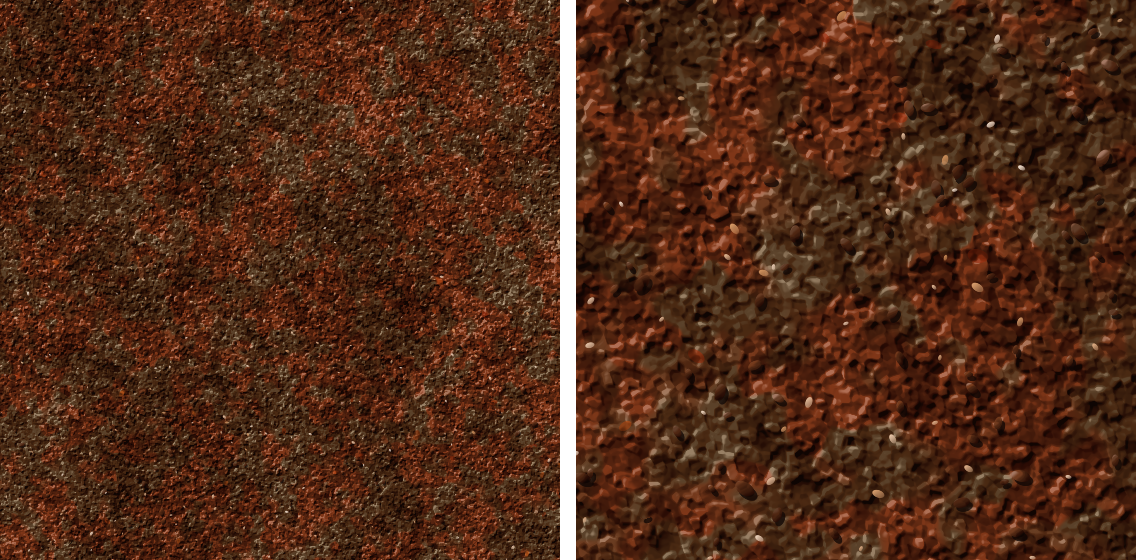
Left: the whole. Right: its middle third, enlarged.
Reproduce this texture procedurally as a WebGL 1 fragment shader.

```glsl
precision highp float;
uniform vec2 u_resolution;

const vec2 LIGHT = vec2(-0.6, 0.8);

vec3 hash3(vec2 p) {
  vec3 q = fract(p.xyx * vec3(0.1031, 0.1030, 0.0973));
  q += dot(q, q.yxz + 33.33);
  return fract((q.xxy + q.yzz) * q.zyx);
}

// Soft cellular noise: random cell tones blended by distance, centred on zero
float cellNoise(vec2 p) {
  vec2 cell = floor(p);
  float total = 0.0, weights = 0.0;
  for (int y = -1; y <= 1; y++) {
    for (int x = -1; x <= 1; x++) {
      vec2 id = cell + vec2(x, y);
      vec3 rnd = hash3(id);
      vec2 d = id + rnd.xy - p;
      float w = exp(-8.0 * dot(d, d));
      total += w * rnd.z;
      weights += w;
    }
  }
  return total / (weights + 0.0001) - 0.5;
}

// Sparse turned ovals: x = coverage, y = side facing the light, z = random
vec3 scatter(vec2 uv, float scale, float density, float radius) {
  vec2 p = uv * scale;
  vec2 cell = floor(p);
  float blur = scale / u_resolution.y;
  vec3 found = vec3(0.0);
  for (int y = -1; y <= 1; y++) {
    for (int x = -1; x <= 1; x++) {
      vec2 id = cell + vec2(x, y);
      vec3 place = hash3(id + 17.0);
      vec3 form = hash3(id + 251.0);
      vec2 d = p - id - place.xy;
      float c = cos(form.x * 6.283), s = sin(form.x * 6.283);
      vec2 turned = vec2(c * d.x + s * d.y, c * d.y - s * d.x);
      float size = radius * scale * mix(0.5, 1.2, form.y * form.y);
      float edge = length(turned * vec2(0.75, 1.25)) - size;
      float cover = (1.0 - smoothstep(-0.6 * blur, 0.6 * blur, edge)) * step(place.z, density);
      if (cover > found.x) found = vec3(cover, dot(d, LIGHT) / size, form.z);
    }
  }
  return found;
}

float grainHeight(vec2 uv) {
  return 0.5 * cellNoise(uv * 112.0) + 0.5 * cellNoise(uv * 233.0 + 7.3);
}

// Soil colour from deep shadow to pale dust
vec3 soilColor(float tone, float rust) {
  vec3 bright = mix(vec3(0.38, 0.24, 0.16), vec3(0.46, 0.23, 0.11), rust);
  vec3 c = mix(vec3(0.06, 0.02, 0.01), vec3(0.16, 0.05, 0.02), smoothstep(-0.25, 0.05, tone));
  c = mix(c, vec3(0.24, 0.11, 0.05), smoothstep(0.02, 0.3, tone));
  c = mix(c, vec3(0.31, 0.15, 0.07), smoothstep(0.3, 0.54, tone));
  c = mix(c, bright, smoothstep(0.54, 0.82, tone));
  return mix(c, vec3(0.64, 0.47, 0.39), smoothstep(0.9, 1.25, tone));
}

void main() {
  vec2 uv = gl_FragCoord.xy / u_resolution.y;

  // Broad stains and clumps
  float stain = cellNoise(uv * 4.0 + 3.1) + 0.7 * cellNoise(uv * 11.0 + 9.7);
  float clump = cellNoise(uv * 31.0 + 5.2);
  float hue = cellNoise(uv * 17.0 + 41.0) + cellNoise(uv * 58.0 + 13.0);

  // Side-lit grain
  float height = grainHeight(uv);
  float relief = height - grainHeight(uv + LIGHT * 0.0025);
  float tone = 0.5 + 1.1 * height + 1.15 * relief + 0.28 * stain + 0.3 * clump;
  float rust = smoothstep(-0.25, 0.3, hue);
  vec3 color = soilColor(tone, rust);
  color *= mix(vec3(0.93, 1.07, 1.02), vec3(1.08, 0.92, 0.84), rust);

  // Red and orange flecks
  vec3 fleck = scatter(uv + 0.003 * vec2(clump, hue), 24.0, 0.12, 0.006);
  vec3 ember = mix(vec3(0.55, 0.12, 0.03), vec3(0.72, 0.33, 0.08), fleck.z);
  color = mix(color, ember * (0.8 + height), 0.6 * fleck.x);

  // Pebbles with cast shadows, denser in the dark stains
  float density = 0.16 - 0.2 * stain;
  vec3 shadow = scatter(uv + LIGHT * 0.003, 62.0, density, 0.004);
  vec3 pebble = scatter(uv, 62.0, density, 0.004);
  color = mix(color, vec3(0.05, 0.02, 0.015), 0.75 * shadow.x);
  vec3 stone = soilColor(0.45 + 0.5 * pebble.y + 0.3 * (pebble.z - 0.5) + 0.8 * height, rust);
  color = mix(color, stone, pebble.x);

  // Pale mineral glints
  vec3 glint = scatter(uv, 47.0, 0.17, 0.0024);
  vec3 mineral = mix(vec3(0.8, 0.55, 0.34), vec3(0.95, 0.88, 0.82), glint.z);
  color = mix(color, mineral, glint.x * (0.75 + 0.25 * glint.y));

  gl_FragColor = vec4(clamp(color, 0.0, 1.0), 1.0);
}
```
